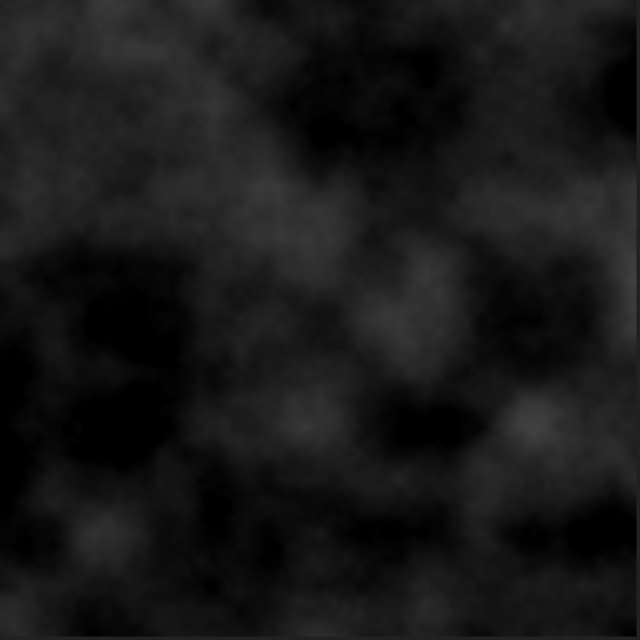
Write a three.js fragment shader that draws this texture.

```glsl
// Dim grey smoke drifting over black, with a thin grey rim at the right and bottom.
varying vec2 vUv;

const float CELLS = 6.0;          // largest puffs across the canvas
const int OCTAVES = 5;            // layers of detail
const float GAIN = 0.5;           // strength of each finer layer
const float BLACK_LEVEL = 0.305;  // density that stays fully black
const float BRIGHTNESS = 0.45;    // grey gained per unit of density
const float RIM_WIDTH = 0.0055;
const float RIM_BLUR = 0.001;
const vec3 RIM_COLOR = vec3(0.13);
const vec3 SMOKE_TINT = vec3(1.0);
const vec2 SEED = vec2(17.0, 43.0);

float hash(vec2 p) {
  vec3 q = fract(vec3(p.xyx) * 0.1031);
  q += dot(q, q.yzx + 33.33);
  return fract((q.x + q.y) * q.z);
}

// Smoothly blended random values on a square lattice
float valueNoise(vec2 p) {
  vec2 cell = floor(p);
  vec2 f = fract(p);
  vec2 blend = f * f * (3.0 - 2.0 * f);
  float low = mix(hash(cell), hash(cell + vec2(1.0, 0.0)), blend.x);
  float high = mix(hash(cell + vec2(0.0, 1.0)), hash(cell + vec2(1.0)), blend.x);
  return mix(low, high, blend.y);
}

// Normalised sum of ever finer noise layers
float smokeDensity(vec2 p) {
  float sum = 0.0;
  float total = 0.0;
  float weight = 1.0;
  for (int i = 0; i < OCTAVES; i++) {
    sum += weight * valueNoise(p);
    total += weight;
    weight *= GAIN;
    p = p * 2.0 + SEED;
  }
  return sum / total;
}

void main() {
  // Smoke
  float density = smokeDensity(vUv * CELLS + SEED);
  vec3 color = SMOKE_TINT * max(density - BLACK_LEVEL, 0.0) * BRIGHTNESS;

  // Rim
  float edgeDistance = min(1.0 - vUv.x, vUv.y);
  float rim = 1.0 - smoothstep(RIM_WIDTH - RIM_BLUR, RIM_WIDTH + RIM_BLUR, edgeDistance);
  color = mix(color, RIM_COLOR, rim);

  gl_FragColor = vec4(color, 1.0);
}
```
